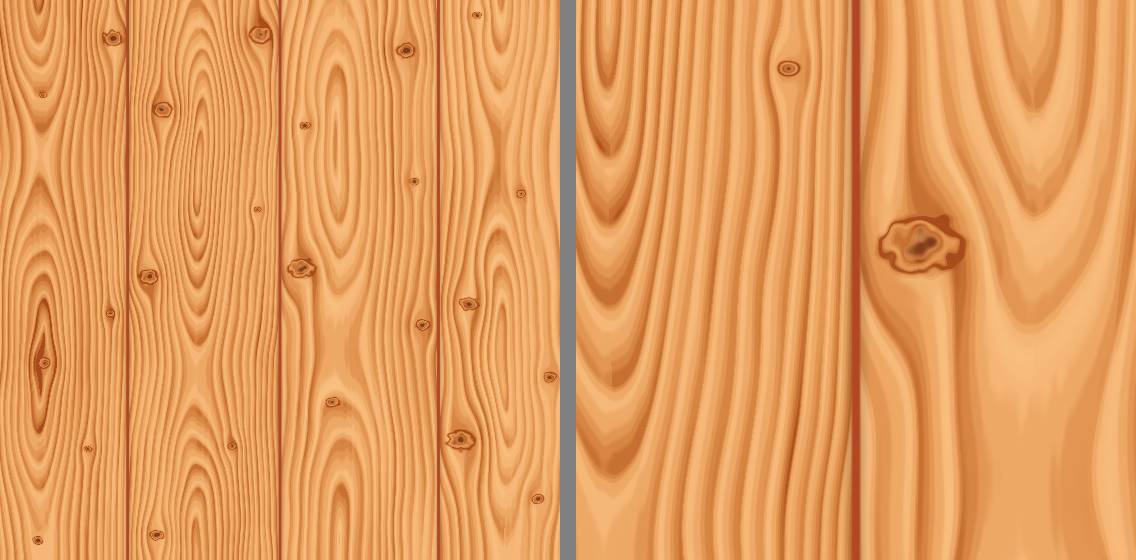
Left, the full canvas; right, a detail of the centre.
This texture is drawn by a three.js fragment shader. Its source:

```glsl
// Four upright pine planks parted by thin red-brown seams.
// Growth rings are level lines of a distance to each plank's heart, pushed
// aside by scattered knots, then shaded in flat stepped wood tones.
varying vec2 vUv;

float hash(vec2 p) {
  vec3 q = fract(p.xyx * vec3(0.1031, 0.1030, 0.0973));
  q += dot(q, q.yzx + 33.33);
  return fract((q.x + q.y) * q.z);
}

float noise(vec2 p) {
  vec2 i = floor(p), f = fract(p);
  f = f * f * (3.0 - 2.0 * f);
  return mix(mix(hash(i), hash(i + vec2(1, 0)), f.x),
             mix(hash(i + vec2(0, 1)), hash(i + vec2(1, 1)), f.x), f.y);
}

float fbm(vec2 p) {
  return 0.55 * noise(p) + 0.3 * noise(p * 2.1 + 7.0) + 0.15 * noise(p * 4.3 + 19.0);
}

// Stepped ramp from pale sapwood to dark knot brown
vec3 woodTone(float t) {
  vec3 c = vec3(0.96, 0.71, 0.46);
  c = mix(c, vec3(0.93, 0.66, 0.40), smoothstep(0.15, 0.25, t));
  c = mix(c, vec3(0.89, 0.59, 0.33), smoothstep(0.38, 0.48, t));
  c = mix(c, vec3(0.84, 0.52, 0.26), smoothstep(0.57, 0.67, t));
  c = mix(c, vec3(0.78, 0.44, 0.20), smoothstep(0.77, 0.87, t));
  return mix(c, vec3(0.66, 0.30, 0.11), smoothstep(0.95, 1.08, t));
}

void main() {
  vec2 uv = vUv;

  // Plank under this point: left edge, width, and seam distance
  float id = step(0.228, uv.x) + step(0.5, uv.x) + step(0.783, uv.x);
  vec2 span = id < 0.5 ? vec2(0.0, 0.228) : id < 1.5 ? vec2(0.228, 0.272)
            : id < 2.5 ? vec2(0.5, 0.283) : vec2(0.783, 0.217);
  float seam = min(min(abs(uv.x - 0.228), abs(uv.x - 0.5)), abs(uv.x - 0.783));

  // Per plank: heart x, height of the arch crest, ring spacing, tone shift
  vec4 plank = id < 0.5 ? vec4(0.070, 0.72, 0.0115, 0.07)
             : id < 1.5 ? vec4(0.355, 0.34, 0.0105, 0.05)
             : id < 2.5 ? vec4(0.607, 0.38, 0.0160, 0.00)
                        : vec4(0.900, 0.71, 0.0165, -0.04);
  float pale = step(1.5, id);

  // Knots bend the grain around themselves
  float heart = uv.x - plank.x;
  float knot = 9.0, halo = 0.0;
  float clusterY = id < 0.5 ? 0.10 : id < 1.5 ? 0.80 : id < 2.5 ? 0.55 : 0.25;
  for (int i = 0; i < 6; i++) {
    float n = float(i);
    vec2 seed = vec2(n * 7.0 + 3.0, id * 13.0 + 5.0);
    float side = mod(n, 2.0) * 2.0 - 1.0;
    float size = hash(seed);
    float r = mix(0.007, 0.021, size * size) * (1.0 + 0.25 * pale);
    vec2 center = vec2(span.x + span.y * (0.5 + side * (0.15 + 0.27 * hash(seed + 31.0))),
                       fract(clusterY + (n - 2.5) * 0.13 + 0.08 * hash(seed + 57.0)));
    vec2 q = uv - center;
    vec2 e = q / (r * vec2(2.0, 3.2));
    heart -= q.x * exp(-dot(e, e));
    float k = length(q * vec2(1.0, 1.35)) / r;
    knot = min(knot, k);
    halo += exp(-0.22 * k * k);
  }
  knot += 0.4 * (noise(uv * 130.0) - 0.5);

  // Ring field: arches where the cut depth changes along the plank
  heart += 0.016 * (noise(vec2(uv.y * 5.0, id * 9.0)) - 0.5)
         + 0.005 * (noise(vec2(uv.x * 25.0, uv.y * 14.0)) - 0.5);
  float depth = 0.03 + 0.03 * cos(8.8 * (uv.y - plank.y))
              + 0.006 * (noise(uv * vec2(30.0, 9.0)) - 0.5);
  float radius = length(vec2(heart, depth));
  float ring = radius / plank.z
             + 1.1 * noise(vec2(heart * 18.0 + id * 11.0, uv.y * 1.5));
  float phase = fract(ring);
  float weight = hash(vec2(floor(ring), id * 17.0 + step(0.0, heart)));
  float strength = mix(weight, noise(vec2(ring * 0.7, uv.y * 7.0)), 0.4);

  // Late wood darkens up to each line; a pale ridge follows it
  float late = smoothstep(0.3, 0.86, phase) * (1.0 - smoothstep(0.86, 1.0, phase));
  float ridge = smoothstep(0.0, 0.12, phase) * (1.0 - smoothstep(0.14, 0.34, phase));

  // Add ring, blotch and fiber tones
  float t = 0.02 + plank.w;
  t += 0.42 * fbm(vec2(heart * 14.0 + id * 5.0, uv.y * 3.5));
  t += 0.16 * (noise(vec2(heart * 190.0, uv.y * 5.0)) - 0.5);
  t += late * mix(0.24, 0.72, strength) - 0.2 * ridge;
  t += (1.0 - smoothstep(0.022, 0.026, radius)) * (id < 0.5 ? 0.2 : 0.03);
  t += 0.42 * min(halo, 1.0) * fbm(uv * vec2(50.0, 30.0));

  // Knot body with growth circles and a dark rim
  float body = 1.0 - smoothstep(0.85, 1.05, knot);
  float circles = 0.62 + 0.2 * sin(knot * 15.0) + 0.3 * noise(uv * 160.0);
  t = mix(t, circles, body);
  t += 0.4 * smoothstep(0.75, 0.95, knot) * (1.0 - smoothstep(0.95, 1.2, knot));

  vec3 color = woodTone(t);
  color = mix(color, vec3(0.99, 0.80, 0.55), ridge * (0.2 + 0.35 * pale) * strength * (1.0 - body));
  color = mix(color, vec3(0.42, 0.17, 0.07), 0.8 * (1.0 - smoothstep(0.1, 0.5, knot)));

  // Seams with a soft shadow
  color *= 1.0 - 0.12 * (1.0 - smoothstep(0.002, 0.010, seam));
  color = mix(color, vec3(0.70, 0.28, 0.13), 1.0 - smoothstep(0.0015, 0.0035, seam));
  gl_FragColor = vec4(color, 1.0);
}
```
